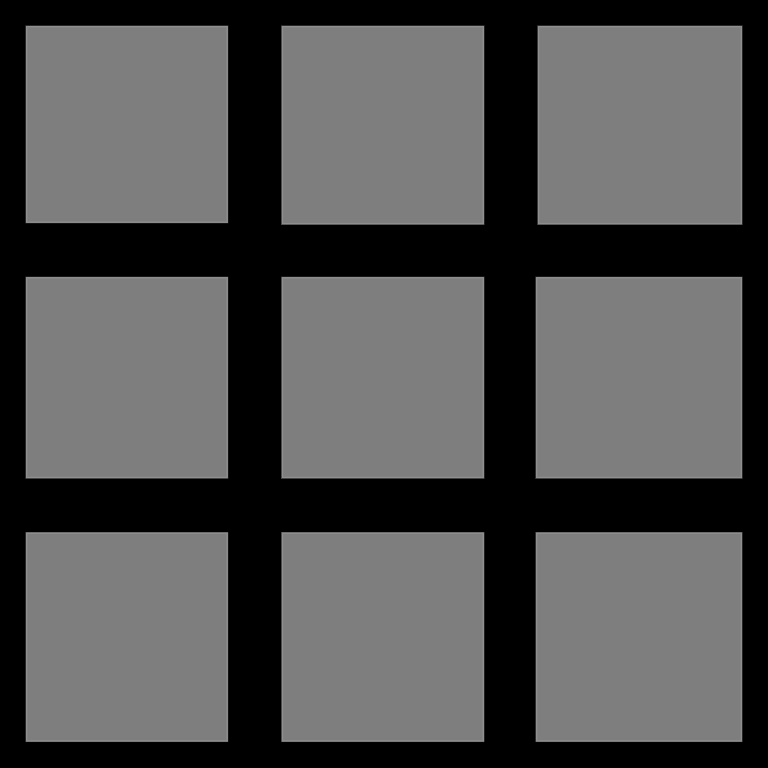
Give the GLSL for this pattern, as a WebGL 2 fragment shader.

```glsl
#version 300 es
precision highp float;
// Three by three grid of flat grey squares with faint pale rims on black.

uniform vec2 u_resolution;
out vec4 fragColor;

// Signed distance to a box given by its lower left and upper right corners.
float boxDistance(vec2 p, vec2 low, vec2 high) {
    vec2 d = abs(p - 0.5 * (low + high)) - 0.5 * (high - low);
    return length(max(d, 0.0)) + min(max(d.x, d.y), 0.0);
}

void main() {
    vec2 uv = gl_FragCoord.xy / u_resolution;
    float pixel = 1.0 / min(u_resolution.x, u_resolution.y);

    // Each column and row has slightly uneven bounds.
    ivec2 cell = clamp(ivec2(floor(uv * 3.0)), 0, 2);
    vec3 left = vec3(0.0335, 0.3665, 0.6975);
    vec3 right = vec3(0.2970, 0.6305, 0.9665);
    vec3 bottom = vec3(0.0340, 0.3770, 0.7075);
    vec3 top = vec3(0.3070, 0.6395, 0.9665);
    vec2 low = vec2(left[cell.x], bottom[cell.y]);
    vec2 high = vec2(right[cell.x], top[cell.y]);

    // Small shifts in the top row corners.
    if (cell.y == 2 && cell.x == 2) low.x += 0.0025;
    if (cell.y == 2 && cell.x == 0) low.y += 0.0020;

    // Grey face, paler along a thin rim.
    float d = boxDistance(uv, low, high);
    float square = 1.0 - smoothstep(-0.75 * pixel, 0.75 * pixel, d);
    float rim = smoothstep(-0.0030, -0.0012, d);
    vec3 grey = mix(vec3(0.496), vec3(0.56), rim);

    fragColor = vec4(grey * square, 1.0);
}
```
